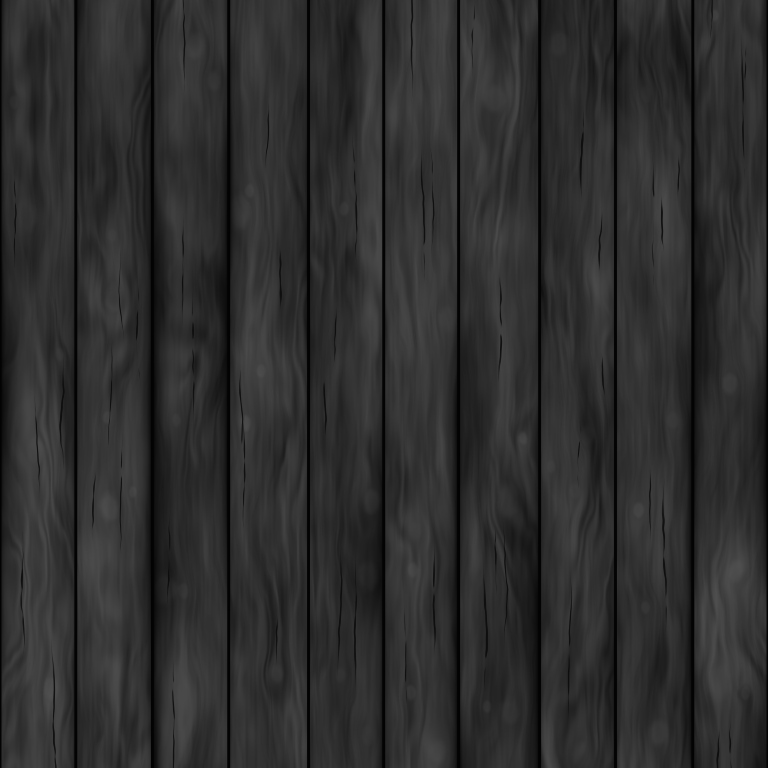
A Shadertoy shader for this texture:

```glsl
const float PLANKS = 10.0;
const int KNOTS = 5;
const int CRACKS = 5;
const vec3 WOOD = vec3(0.198);
const vec3 CRACK_COLOR = vec3(0.045);
const vec3 SEAM_COLOR = vec3(0.012);

float hash(vec2 p) {
    return fract(sin(dot(p, vec2(127.1, 311.7))) * 43758.5453);
}

float noise(vec2 p) {
    vec2 i = floor(p), f = fract(p);
    f = f * f * (3.0 - 2.0 * f);
    float low = mix(hash(i), hash(i + vec2(1, 0)), f.x);
    float high = mix(hash(i + vec2(0, 1)), hash(i + vec2(1, 1)), f.x);
    return mix(low, high, f.y);
}

float fbm(vec2 p) {
    float sum = 0.0, amp = 0.5;
    for (int i = 0; i < 4; i++) {
        sum += amp * noise(p);
        p = p * 2.03 + 17.3;
        amp *= 0.5;
    }
    return sum / 0.9375;
}

// Left edge of a plank; inner seams are slightly uneven
float plankEdge(float index) {
    float inner = step(0.5, index) * step(index, PLANKS - 0.5);
    return (index + inner * 0.08 * (hash(vec2(index, 4.7)) - 0.5)) / PLANKS;
}

// Pale oval knots: x = brightness, y = sideways bend of the grain
vec2 knots(vec2 p, float plank, float left, float width) {
    vec2 result = vec2(0.0);
    for (int i = 0; i < KNOTS; i++) {
        vec2 seed = vec2(plank + 3.1, float(i) * 2.7 + 1.3);
        vec2 center = vec2(left + width * mix(0.1, 0.9, hash(seed)), hash(seed + 11.0));
        float radius = mix(0.006, 0.018, pow(hash(seed + 23.0), 1.5));
        vec2 d = (p - center) / (radius * vec2(1.0, 1.5));
        float r = length(d) + 0.5 * (fbm(p * 60.0) - 0.5);
        float strength = mix(0.3, 1.0, hash(seed + 31.0));
        result.x += strength * (1.0 - smoothstep(0.5, 1.15, r));
        result.y += radius * d.x * exp(-0.3 * dot(d, d));
    }
    return result;
}

// Vertical grain: broad stains, curved rings, streaks and fine fibres
float grain(vec2 p, float seed) {
    vec2 q = p + vec2(seed * 3.7, seed * 5.3);
    float warp = fbm(q * vec2(14.0, 4.0));
    float stain = fbm(q * vec2(16.0, 5.0) + 40.0) - 0.5;
    float field = fbm(vec2(q.x * 13.0 + warp * 1.2, q.y * 2.2));
    float rings = sin(field * 55.0 + q.x * 90.0);
    float ringFade = smoothstep(0.3, 0.7, noise(q * vec2(22.0, 6.0) + 9.0));
    float streak = fbm(vec2(q.x * 75.0 + warp * 5.0, q.y * 5.0)) - 0.5;
    float fibre = noise(q * vec2(330.0, 16.0)) - 0.5;
    return 0.21 * stain + 0.024 * rings * ringFade + 0.13 * streak + 0.026 * fibre;
}

// Thin wandering splits with tapered ends
float cracks(vec2 p, float plank, float left, float width, float px) {
    float cover = 0.0;
    for (int i = 0; i < CRACKS; i++) {
        vec2 seed = vec2(plank + 7.9, float(i) * 3.3 + 5.1);
        float t = (p.y - hash(seed + 13.0)) / mix(0.03, 0.13, hash(seed + 29.0));
        float center = left + width * mix(0.15, 0.85, hash(seed));
        center += 0.004 * t * (hash(seed + 37.0) - 0.5);
        center += 0.006 * (noise(vec2(p.y * 18.0, seed.x + seed.y)) - 0.5);
        center += 0.0015 * (noise(vec2(p.y * 90.0, seed.y)) - 0.5);
        float taper = 1.0 - smoothstep(0.35, 1.0, abs(t));
        float rough = noise(vec2(p.y * 65.0, seed.x * 5.0 + seed.y));
        float halfWidth = 0.0015 * taper * mix(0.25, 1.0, rough) * mix(0.5, 1.0, hash(seed + 43.0));
        float line = 1.0 - smoothstep(halfWidth - px * 0.5, halfWidth + px * 0.7, abs(p.x - center));
        cover = max(cover, line * taper * smoothstep(0.08, 0.4, rough));
    }
    return cover;
}

// Worn dark band beside a seam, varying along its length
float edgeShadow(float dist, float y, float seed) {
    float wear = smoothstep(0.35, 0.9, noise(vec2(seed * 7.3, y * 3.5 + seed)));
    return 0.25 * exp(-dist / 0.004) + 0.75 * wear * exp(-dist / 0.011);
}

void mainImage(out vec4 fragColor, in vec2 fragCoord) {
    vec2 uv = fragCoord / iResolution.xy;
    float px = 1.0 / iResolution.x;

    // Locate the plank and its two edges
    float plank = floor(uv.x * PLANKS);
    plank += step(plankEdge(plank + 1.0), uv.x) - step(uv.x, plankEdge(plank));
    plank = clamp(plank, 0.0, PLANKS - 1.0);
    float left = plankEdge(plank), right = plankEdge(plank + 1.0);
    float width = right - left;

    // Wood surface
    vec2 knot = knots(uv, plank, left, width);
    vec3 color = WOOD + grain(uv - vec2(knot.y * 0.6, 0.0), plank + 1.0);
    color += 0.02 * (hash(vec2(plank, 8.2)) - 0.5) + 0.045 * knot.x;

    // Shading, splits and seams
    float shadow = edgeShadow(uv.x - left, uv.y, plank + 0.3)
                 + edgeShadow(right - uv.x, uv.y, plank + 20.6);
    color *= 1.0 - min(shadow, 0.85);
    color = mix(color, CRACK_COLOR, 0.9 * cracks(uv, plank, left, width, px));
    float seamDist = min(uv.x - left, right - uv.x);
    color = mix(SEAM_COLOR, color, smoothstep(0.0019 - px * 0.6, 0.0019 + px * 0.6, seamDist));
    fragColor = vec4(clamp(color, 0.0, 1.0), 1.0);
}
```
